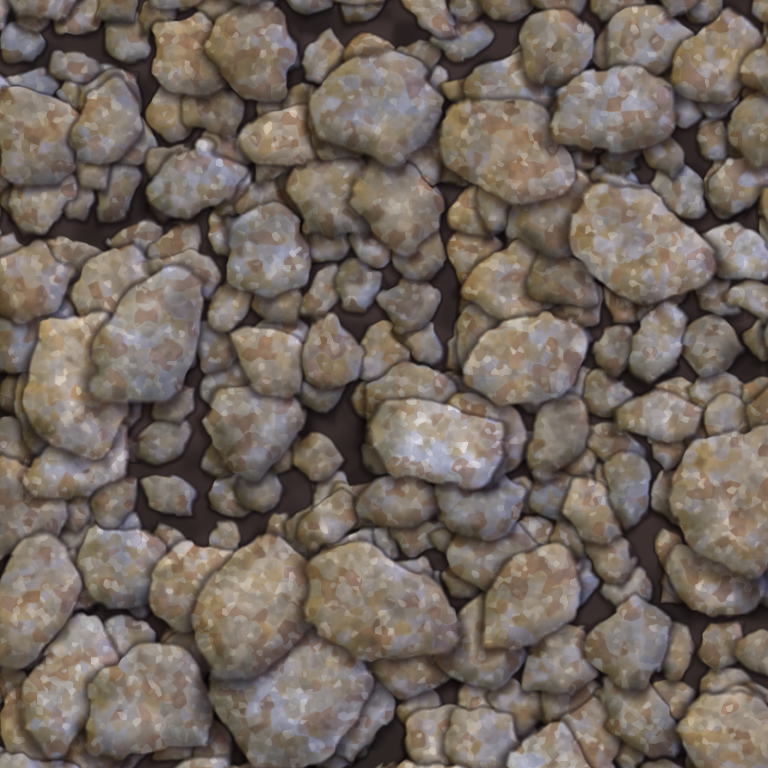
A WebGL 1 fragment shader for this texture:

```glsl
precision highp float;
// Draws a bed of angular crushed gravel: mottled grey-tan stones with dark gaps.
uniform vec2 u_resolution;

const vec3 GREY = vec3(0.64, 0.61, 0.58);
const vec3 TAN = vec3(0.60, 0.53, 0.42);
const vec3 BLUE_GREY = vec3(0.59, 0.60, 0.68);
const vec3 RUST = vec3(0.52, 0.39, 0.31);
const vec3 PALE = vec3(0.78, 0.77, 0.75);
const vec3 GAP = vec3(0.20, 0.16, 0.16);
const vec3 SHADOW_TINT = vec3(0.38, 0.33, 0.34);
const vec3 FRINGE = vec3(-0.015, -0.005, 0.065); // cool right rims, warm left rims
const vec2 LIGHT = vec2(0.25, 0.97);
const float SMALL_GRID = 15.5;    // cells across for the smallest stones
const float LAYER_SCALE = 0.65;   // grid ratio from one layer to the next
const float LAYER_THINNING = 0.3; // share of stones lost per layer
const float EDGE_BLUR = 0.0032;
const float SHADOW_REACH = 0.30;  // relative to stone size
const float ROUNDING = 15.0;      // higher gives sharper corners
const float SIDES = 7.0;
const float TAU = 6.28318;

vec3 hash3(vec2 p) {
  vec3 q = fract(p.xyx * vec3(0.1031, 0.1030, 0.0973));
  q += dot(q, q.yxz + 33.33);
  return fract((q.xxy + q.yzz) * q.zyx);
}

mat2 rotation(float a) {
  return mat2(cos(a), sin(a), -sin(a), cos(a));
}

// Soft cellular noise: three random values blended between nearby cells.
vec3 softCells(vec2 p) {
  vec2 cell = floor(p);
  vec3 total = vec3(0.0);
  float weights = 0.0;
  for (int j = -1; j <= 1; j++) {
    for (int i = -1; i <= 1; i++) {
      vec2 id = cell + vec2(float(i), float(j));
      vec2 away = id + hash3(id + 71.7).xy - p;
      float w = exp(-7.0 * dot(away, away));
      total += w * hash3(id);
      weights += w;
    }
  }
  return total / weights;
}

// Rounded polygon: xy is the outward direction, z the distance (1 at the rim).
vec3 stoneShape(vec2 p, vec2 seed) {
  vec2 outward = vec2(0.0);
  float total = 0.0;
  for (float k = 0.0; k < SIDES; k++) {
    vec3 h = hash3(seed + k * 17.3);
    float a = (k + 0.6 * h.x) * TAU / SIDES;
    vec2 n = vec2(cos(a), sin(a));
    float w = exp(ROUNDING * (dot(p, n) / mix(0.75, 1.0, h.y) - 1.0));
    outward += w * n;
    total += w;
  }
  return vec3(outward / total, 1.0 + log(total) / ROUNDING);
}

// Mineral colour from blotches down to fine flecks.
vec3 mineral(vec3 blotch, vec3 grain, vec3 fleck) {
  vec3 c = mix(GREY, TAN, smoothstep(0.35, 0.75, 0.5 * (blotch.x + grain.x)));
  c = mix(c, BLUE_GREY, 0.8 * smoothstep(0.48, 0.8, 0.5 * (blotch.y + grain.y)));
  c = mix(c, RUST, 0.6 * smoothstep(0.55, 0.85, grain.z));
  c = mix(c, PALE, 0.55 * smoothstep(0.62, 0.9, fleck.x));
  return c * (0.86 + 0.16 * fleck.y + 0.14 * grain.x);
}

void main() {
  vec2 uv = gl_FragCoord.xy / u_resolution.y;
  vec3 blotch = softCells(uv * 24.0);
  vec3 grain = softCells(uv * 62.0 + 9.0);
  vec3 fleck = softCells(uv * 125.0 + 31.0);
  vec3 rock = mineral(blotch, grain, fleck);
  vec2 rough = uv + 0.012 * (blotch.xy - 0.5) + 0.006 * (grain.yz - 0.5);
  vec3 color = GAP * (0.7 + 0.6 * blotch.z);

  // Paint from small buried stones up to large ones on top.
  for (float layer = 0.0; layer < 3.0; layer++) {
    float grid = SMALL_GRID * pow(LAYER_SCALE, layer);
    vec2 p = rough * grid + layer * 37.0;
    for (int j = -1; j <= 1; j++) {
      for (int i = -1; i <= 1; i++) {
        vec2 id = floor(p) + vec2(float(i), float(j));
        vec3 place = hash3(id + layer * 53.0 + 5.0);
        vec3 form = hash3(id + layer * 29.0 + 113.0);
        if (place.z < LAYER_THINNING * layer) continue;

        mat2 turn = rotation(TAU * form.z);
        float radius = mix(0.50, 0.74, form.x);
        float aspect = mix(0.55, 1.0, form.y);
        vec2 q = (p - id - mix(vec2(0.22), vec2(0.78), place.xy)) * turn;
        q /= radius * vec2(1.0, aspect);
        if (dot(q, q) > 4.0) continue;
        vec3 shape = stoneShape(q, id + layer * 11.0);
        vec2 outward = turn * shape.xy;
        float facing = dot(outward, LIGHT);

        // Contact shadow, longest on the side away from the light.
        float reach = SHADOW_REACH * (0.85 - 0.4 * facing);
        float shadow = 1.0 - smoothstep(0.94, 1.0 + reach, shape.z);
        color *= mix(vec3(1.0), SHADOW_TINT + FRINGE * outward.x, shadow);

        // Sloping sides, lumpy top and fringed rim.
        float slope = smoothstep(0.4, 1.05, shape.z);
        float lit = 0.86 + 0.07 * layer + 0.14 * (place.x - 0.5);
        lit += slope * (0.24 * facing - 0.13) + 0.07 * dot(q, form.xy - 0.5);
        lit += 0.22 * (blotch.z - 0.5) + 0.16 * (grain.y - 0.5);
        vec3 tint = mix(vec3(1.03, 0.99, 0.93), vec3(0.98, 1.0, 1.04), place.y);
        vec3 face = rock * tint * lit + FRINGE * outward.x * slope;
        float blur = EDGE_BLUR * grid / (radius * aspect);
        color = mix(color, face, 1.0 - smoothstep(1.0 - blur, 1.0 + blur, shape.z));
      }
    }
  }
  gl_FragColor = vec4(mix(color, GAP, 0.06), 1.0);
}
```
